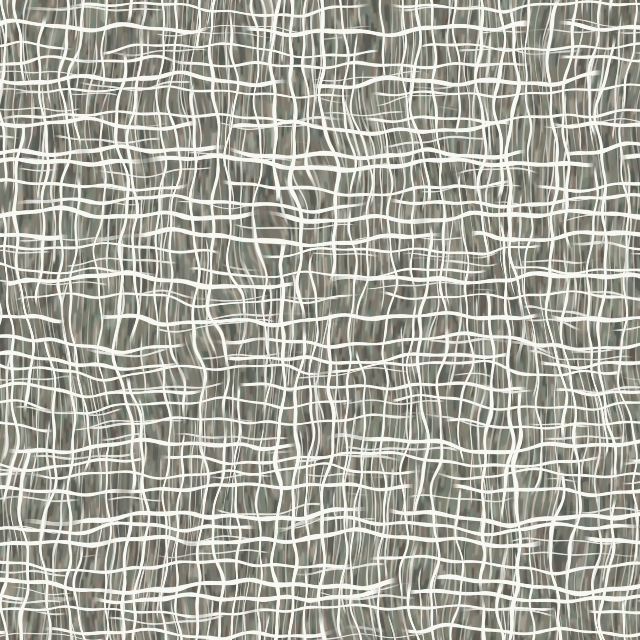
A Shadertoy shader for this texture:

```glsl
const vec3 THREAD_WHITE = vec3(0.975, 0.975, 0.955);
const vec3 FIBRE_PALE = vec3(0.78, 0.78, 0.73);
const vec3 GROUND_DARK = vec3(0.35, 0.35, 0.32);
const vec3 GROUND_WARM = vec3(0.47, 0.455, 0.42);
const vec3 GROUND_GREEN = vec3(0.49, 0.51, 0.45);
const vec3 GROUND_LIGHT = vec3(0.63, 0.62, 0.57);

float hash(vec2 p) {
    vec3 q = fract(vec3(p.xyx) * vec3(0.1031, 0.1030, 0.0973));
    q += dot(q, q.yzx + 33.33);
    return fract((q.x + q.y) * q.z);
}

// Layered sines, roughly in -1..1
float wave(float t, float phase) {
    return 0.5 * (sin(t + phase) + 0.6 * sin(2.3 * t + 1.7 * phase)
                + 0.4 * sin(4.7 * t + 2.9 * phase));
}

// Wavering threads that run along p.x and are stacked along p.y
float threads(vec2 p, float count, float halfWidth, float breakage, float seed, float soft) {
    float row = floor(p.y * count);
    float cover = 0.0;
    for (int i = -2; i <= 2; i++) {
        float id = row + float(i);
        float place = hash(vec2(id + 40.0, seed));
        float phase = 40.0 * hash(vec2(id + 90.0, seed + 7.0));
        float weight = hash(vec2(id + 150.0, seed + 13.0));
        float bend = 0.32 * wave(p.x * 17.0, phase);
        float centre = (id + 0.5 + 0.7 * (place - 0.5) + bend) / count;
        float presence = 0.5 + 0.5 * wave(p.x * 11.0, phase * 1.37 + 3.0);
        presence = smoothstep(breakage - 0.06, breakage + 0.06, presence);
        float swell = 1.0 + 0.22 * wave(p.x * 70.0, phase);
        float radius = halfWidth * mix(0.65, 1.3, weight) * swell;
        float dist = abs(p.y - centre);
        cover = max(cover, presence * (1.0 - smoothstep(radius - soft, radius + soft, dist)));
    }
    return cover;
}

// Short upright streaks: random cells, staggered per column and blended sideways
float streaks(vec2 p, vec2 cells, float seed) {
    float x = p.x * cells.x;
    float column = floor(x);
    vec2 tone;
    for (int i = 0; i < 2; i++) {
        float id = column + float(i);
        float y = p.y * cells.y + 5.0 * hash(vec2(id, seed));
        float cell = floor(y);
        float blend = smoothstep(0.6, 1.0, fract(y));
        tone[i] = mix(hash(vec2(id, cell + seed)), hash(vec2(id, cell + 1.0 + seed)), blend);
    }
    return mix(tone.x, tone.y, smoothstep(0.15, 0.85, x - column));
}

vec3 groundColour(vec2 p) {
    float tone = 0.65 * streaks(p, vec2(230.0, 42.0), 11.0)
               + 0.35 * streaks(p, vec2(110.0, 30.0), 37.0);
    float hue = streaks(p, vec2(75.0, 26.0), 61.0);
    float patchHue = 0.25 * wave(p.x * 8.0 + 2.0 * sin(p.y * 9.0), 1.3);
    vec3 middle = mix(GROUND_WARM, GROUND_GREEN, clamp(hue + patchHue, 0.0, 1.0));
    vec3 colour = mix(GROUND_DARK, middle, smoothstep(0.12, 0.5, tone));
    colour = mix(colour, GROUND_LIGHT, smoothstep(0.55, 0.92, tone));
    float tint = streaks(p, vec2(190.0, 55.0), 83.0) - 0.5;
    return colour + tint * vec3(-0.05, 0.02, 0.03);
}

void mainImage(out vec4 fragColor, in vec2 fragCoord) {
    vec2 p = fragCoord / iResolution.y;
    float soft = max(0.0009, 0.6 / iResolution.y);

    // Shared pull of the cloth
    vec2 pull = vec2(0.016 * wave(p.y * 7.0 + 1.5 * sin(p.x * 8.0), 2.0),
                     0.010 * wave(p.x * 8.0 + 2.0 * sin(p.y * 6.0), 5.0));
    vec2 cloth = p + pull;
    vec2 upright = cloth.yx;

    // Ground with faint upright fibres
    vec3 colour = groundColour(cloth);
    float fibres = threads(upright, 105.0, 0.0011, 0.46, 3.0, soft);
    colour = mix(colour, FIBRE_PALE, 0.75 * fibres);

    // Main weave and its thinner strands
    float weft = threads(cloth, 37.0, 0.0027, 0.2, 19.0, soft);
    float thinWeft = threads(cloth, 42.0, 0.0014, 0.62, 29.0, soft);
    float warp = threads(upright, 34.0, 0.0022, 0.19, 43.0, soft);
    float thinWarp = threads(upright, 50.0, 0.0013, 0.58, 53.0, soft);
    float strands = 0.85 * max(thinWeft, thinWarp);
    colour = mix(colour, THREAD_WHITE, max(max(weft, warp), strands));

    fragColor = vec4(colour, 1.0);
}
```
